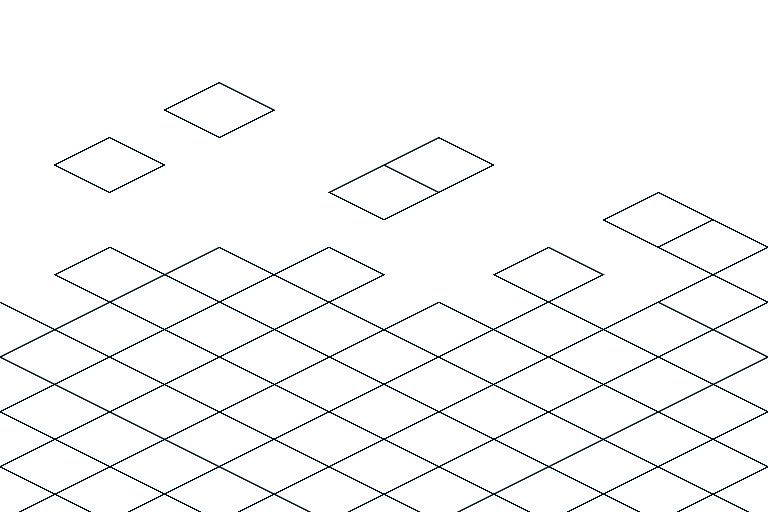
Give the GLSL for this background, as a Shadertoy shader.

```glsl
// A white field with a thin isometric lattice that thins out upward.
// The plane is skewed into square tiles; nearby tiles that are present
// draw their outline, and a few loose tiles float above the full rows.

#define COLUMNS 14.0        // half tiles across the canvas
#define FULL_ROW 12         // first half row, from the top, that is complete
#define LINE_WIDTH 0.00197  // vertical thickness, share of the canvas width
#define EDGE_SOFTNESS 0.1   // width of the smoothed line edge, in pixels
#define DROP 0.008          // downward shift, in half tile widths
#define PAPER vec3(1.0)
#define INK vec3(0.0, 0.07, 0.11)

// True for a tile in a straight run of evenly spaced tiles.
bool inRun(ivec2 tile, ivec2 start, ivec2 stride, int count) {
    for (int k = 0; k < count; k++) {
        if (tile == start + k * stride) return true;
    }
    return false;
}

// Tile is (half column, half row), counted from the top left.
bool isPresent(ivec2 tile) {
    if (tile.y >= FULL_ROW) return true;

    // Wedge of tiles standing on the lattice at the left
    if (tile.y >= 10 && abs(tile.x - 4) <= FULL_ROW - tile.y) return true;

    // Loose pairs, then single peaks
    return inRun(tile, ivec2(4, 4), ivec2(-2, 2), 2)
        || inRun(tile, ivec2(8, 6), ivec2(-1, 1), 2)
        || inRun(tile, ivec2(12, 8), ivec2(1, 1), 2)
        || inRun(tile, ivec2(10, 10), ivec2(0), 1)
        || inRun(tile, ivec2(13, 11), ivec2(0), 1);
}

// Distance to the nearest visible outline, in tile units.
float outlineDistance(vec2 skewed) {
    vec2 home = floor(skewed + 0.5);
    float nearest = 1.0;
    for (int y = -1; y <= 1; y++) {
        for (int x = -1; x <= 1; x++) {
            vec2 cell = home + vec2(x, y);
            ivec2 tile = ivec2(cell.x - cell.y, cell.x + cell.y);
            if (isPresent(tile)) {
                vec2 local = abs(skewed - cell);
                nearest = min(nearest, abs(max(local.x, local.y) - 0.5));
            }
        }
    }
    return nearest;
}

void mainImage(out vec4 fragColor, in vec2 fragCoord) {
    // Half tile units, measured from the top left; tiles are 2:1
    vec2 fromTop = vec2(fragCoord.x, iResolution.y - fragCoord.y);
    vec2 grid = fromTop * COLUMNS / iResolution.x - vec2(0.0, DROP);
    grid.y *= 2.0;

    // Skew diamonds into unit squares
    vec2 skewed = 0.5 * vec2(grid.x + grid.y, grid.y - grid.x);

    // Crisp line with a narrow smoothed edge
    float gap = outlineDistance(skewed) / COLUMNS;
    float inside = (0.5 * LINE_WIDTH - gap) * iResolution.x;
    float line = smoothstep(-0.5, 0.5, inside / EDGE_SOFTNESS);

    fragColor = vec4(mix(PAPER, INK, line), 1.0);
}
```
